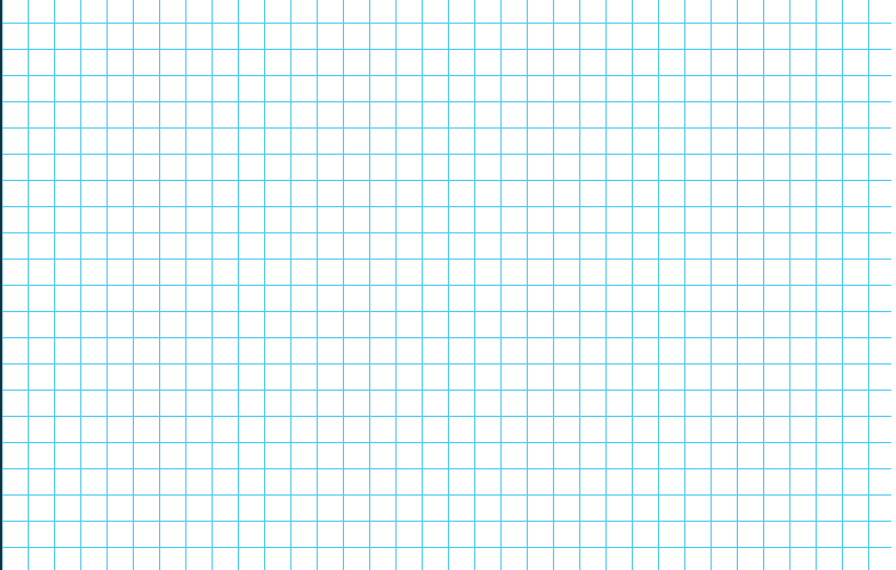
This pattern is drawn by a Shadertoy shader. Its source:

```glsl
// Lengths are fractions of the canvas width
const vec2  SPACING      = vec2(0.029310, 0.029258);
const vec2  FIRST_LINE   = vec2(0.031590, 0.025830); // from the left and top edges
const float LINE_WIDTH   = 0.00140;
const float BORDER_WIDTH = 0.00240;
const float RIGHT_END    = 0.99480;

const vec3 PAPER  = vec3(1.0);
const vec3 INK    = vec3(0.30, 0.79, 0.945);
const vec3 BORDER = vec3(0.10, 0.17, 0.23);

// Share of a pixel covered by the span from lo to hi
float spanCoverage(float x, float lo, float hi, float pixel) {
    float overlap = min(x + 0.5 * pixel, hi) - max(x - 0.5 * pixel, lo);
    return clamp(overlap / pixel, 0.0, 1.0);
}

// Coverage of evenly spaced rules along one axis
float ruleCoverage(float x, float first, float spacing, float pixel) {
    float offset = (fract((x - first) / spacing + 0.5) - 0.5) * spacing;
    return spanCoverage(offset, -0.5 * LINE_WIDTH, 0.5 * LINE_WIDTH, pixel);
}

void mainImage(out vec4 fragColor, in vec2 fragCoord) {
    float pixel = 1.0 / iResolution.x;
    vec2 p = vec2(fragCoord.x, iResolution.y - fragCoord.y) * pixel;

    // Square grid, stopping short of the right edge
    float columns = ruleCoverage(p.x, FIRST_LINE.x, SPACING.x, pixel);
    float rows    = ruleCoverage(p.y, FIRST_LINE.y, SPACING.y, pixel);
    float inside  = spanCoverage(p.x, 0.0, RIGHT_END, pixel);
    float ink     = (1.0 - (1.0 - columns) * (1.0 - rows)) * inside;
    vec3 color = mix(PAPER, INK, ink);

    // Dark strip down the left edge
    color = mix(color, BORDER, spanCoverage(p.x, 0.0, BORDER_WIDTH, pixel));

    fragColor = vec4(color, 1.0);
}
```
